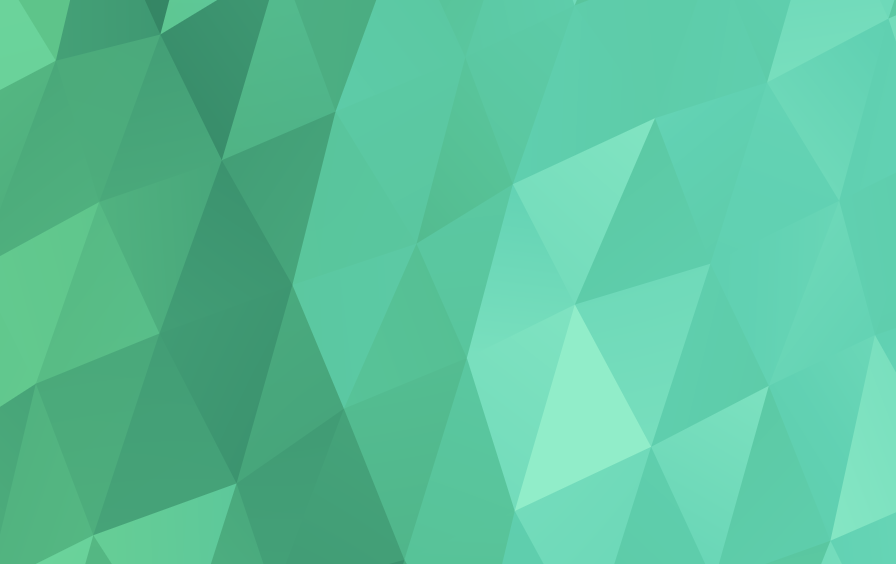
Write a WebGL 2 fragment shader that draws this background.

```glsl
#version 300 es
precision highp float;
// Slanted mesh of flat triangular facets, from leaf green at left to pale teal at right.

#define ORIGIN vec2(0.930, 0.676)      // one lattice node, in canvas heights
#define STEP_ACROSS vec2(0.213, 0.093) // lattice step up to the right
#define STEP_DOWN vec2(0.107, -0.236)  // lattice step down to the right
#define JITTER 0.05                    // spread of the node offsets
#define CONTRAST_LEFT 2.1              // facet tone spread at the left
#define CONTRAST_RIGHT 0.8             // facet tone spread at the right
#define SHEEN 1.2                      // tone slope inside a facet
#define FLATNESS 0.9                   // share of the broad tone fixed per facet
#define FOLD_DEPTH 1.7                 // darkening along the fold
#define PATCH_LIGHT 1.8                // lightening of the bright patch

uniform vec2 u_resolution;
out vec4 outColor;

const vec3 SHADES[6] = vec3[6](
    vec3(0.18, 0.47, 0.35), vec3(0.23, 0.57, 0.43), vec3(0.29, 0.67, 0.50),
    vec3(0.34, 0.76, 0.59), vec3(0.38, 0.82, 0.70), vec3(0.57, 0.93, 0.79));

vec3 hash3(vec2 n) {
    vec3 q = fract(n.xyx * vec3(0.1031, 0.1030, 0.0973));
    q += dot(q, q.yxz + 33.33);
    return fract((q.xxy + q.yzz) * q.zyx);
}

vec2 latticeNode(vec2 n) {
    vec2 offset = hash3(n + 61.0).xy - 0.5;
    return ORIGIN + n.x * STEP_ACROSS + n.y * STEP_DOWN + JITTER * offset;
}

// Signed distance to the line u-v, positive on its right-hand side
float edgeDistance(vec2 p, vec2 u, vec2 v) {
    vec2 e = normalize(v - u), d = p - u;
    return d.x * e.y - d.y * e.x;
}

vec3 shadeRamp(float tone) {
    tone = clamp(tone, 0.0, 4.999);
    int i = int(tone);
    return mix(SHADES[i], SHADES[i + 1], fract(tone));
}

// Broad light: rising to the right, with a dark fold and a bright patch
float broadTone(vec2 uv) {
    float fold = (uv.x - 0.37 + 0.2 * uv.y) / 0.10;
    vec2 patchOffset = (uv - vec2(0.64, 0.28)) / vec2(0.09, 0.28);
    return mix(2.8, 4.0, smoothstep(0.25, 0.85, uv.x))
         - FOLD_DEPTH * exp(-fold * fold)
         + PATCH_LIGHT * exp(-dot(patchOffset, patchOffset));
}

vec3 facetColor(vec2 p, vec2 center, vec2 cell, float side) {
    vec2 scale = vec2(u_resolution.y / u_resolution.x, 1.0);
    vec2 uv = p * scale, centerUv = center * scale;
    vec3 own = hash3(cell * 2.0 + vec2(side, 17.0 + side));
    // Facets pair up along the steep strips
    float shared = hash3(cell + vec2(143.0 + side, 143.0)).x;

    float contrast = mix(CONTRAST_LEFT, CONTRAST_RIGHT, smoothstep(0.15, 0.5, centerUv.x));
    float tone = broadTone(mix(uv, centerUv, FLATNESS));
    tone += contrast * (1.1 * own.x + 1.0 * shared - 1.05);
    tone += SHEEN * dot(p - center, own.yz * 2.0 - 1.0);

    // Greener at the left, most of all in the light facets
    float greenness = 1.0 - smoothstep(0.05, 0.4, uv.x);
    float lightness = smoothstep(1.0, 4.5, tone);
    return shadeRamp(tone) + greenness * lightness * vec3(0.05, 0.02, -0.08);
}

void main() {
    vec2 p = gl_FragCoord.xy / u_resolution.y;
    float pixel = 1.0 / u_resolution.y;
    vec2 home = floor(inverse(mat2(STEP_ACROSS, STEP_DOWN)) * (p - ORIGIN));

    // Blend the facets of nearby cells by their coverage of this pixel
    vec4 sum = vec4(0.0);
    for (int k = 0; k < 18; k++) {
        float side = float(k % 2);
        int c = k / 2;
        vec2 cell = home + vec2(c % 3 - 1, c / 3 - 1);
        vec2 a = latticeNode(cell + side);
        vec2 b = latticeNode(cell + vec2(1.0 - side, side));
        vec2 d = latticeNode(cell + vec2(side, 1.0 - side));
        float inside = min(edgeDistance(p, a, b),
                           min(edgeDistance(p, b, d), edgeDistance(p, d, a)));
        float coverage = clamp(inside / pixel + 0.5, 0.0, 1.0);
        if (coverage > 0.0)
            sum += coverage * vec4(facetColor(p, (a + b + d) / 3.0, cell, side), 1.0);
    }
    outColor = vec4(sum.rgb / max(sum.a, 1e-4), 1.0);
}
```
